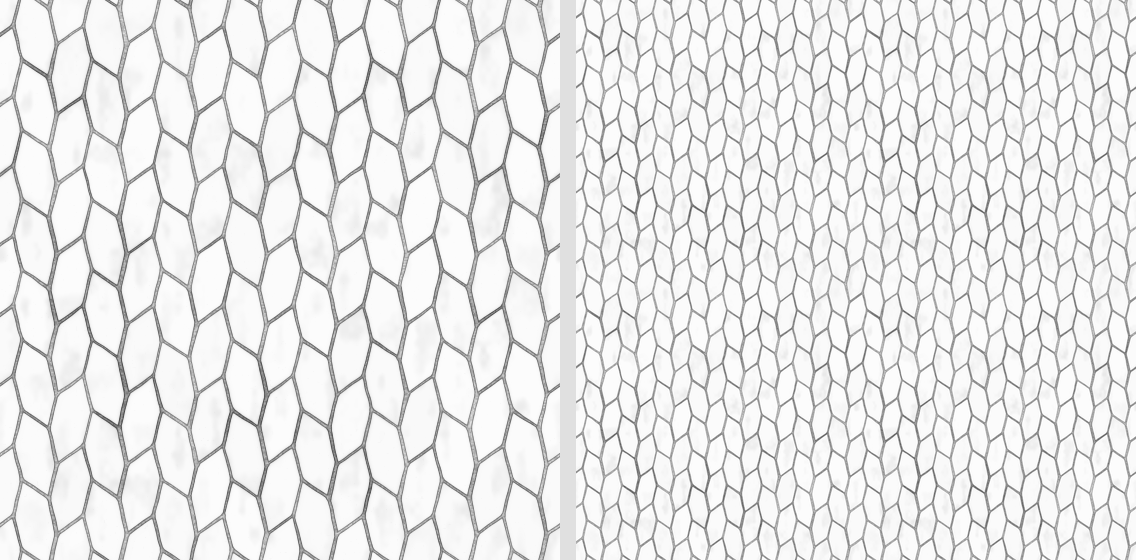
Left, the tile; right, the same tile 2 across and 2 down.
Reproduce this pattern procedurally as a Shadertoy shader.

```glsl
// White elongated hexagon tiles in interlocking columns, with speckled grey grout
#define REPEATS 8.0
#define WIDE_JOINT 0.030
#define SLIM_JOINT 0.022
#define WIDTH_VARIATION 0.55
#define WOBBLE 0.010
#define JOINT_CORE 0.71
#define JOINT_RIM 0.49
#define GRAIN 0.24
#define TILE_WHITE 0.990
#define SMUDGE 0.075

// Corners of the two tiles in one lattice cell
const vec2 A = vec2(0.3125, 0.146);
const vec2 B = vec2(0.700, -0.115);
const vec2 C = vec2(0.8125, 0.365);
const vec2 D = vec2(1.190, 0.635);

float hash(vec2 p) {
    return fract(sin(dot(p, vec2(127.1, 311.7))) * 43758.5453);
}

// Value noise that wraps after the given whole number of lattice steps
float noise(vec2 p, vec2 period) {
    vec2 i = floor(p), f = fract(p);
    f = f * f * (3.0 - 2.0 * f);
    vec2 a = mod(i, period), b = mod(i + 1.0, period);
    return mix(mix(hash(a), hash(vec2(b.x, a.y)), f.x),
               mix(hash(vec2(a.x, b.y)), hash(b), f.x), f.y);
}

float wrappedNoise(vec2 uv, vec2 period) {
    return noise(uv * period, period);
}

float smoothMin(float a, float b, float k) {
    float h = max(k - abs(a - b), 0.0) / k;
    return min(a, b) - h * h * k * 0.25;
}

// Triangle wave: 1 at whole numbers, -1 halfway between
float zigzag(float y) {
    return abs(fract(y) - 0.5) * 4.0 - 1.0;
}

// Column and row of the tile under p
vec2 tileId(vec2 p) {
    float k = floor(p.x - 0.251 - 0.061 * zigzag(p.y - A.y));
    float x = p.x - k;
    float right = step(0.756 + 0.056 * zigzag(p.y - C.y), x);
    float fall = A.y + (x - A.x) * (B.y - A.y) / (B.x - A.x);
    float rise = C.y + (x - C.x) * (D.y - C.y) / (D.x - C.x);
    float row = floor(p.y - mix(fall, rise, right));
    return mod(vec2(2.0 * k + right, row), vec2(2.0 * REPEATS, REPEATS));
}

// Signed distance to the joints (x) and a random tone of the nearest one (y)
vec2 joints(vec2 p) {
    vec2 from[6] = vec2[6](A, C, B, C, D, A + vec2(1, 0));
    vec2 to[6] = vec2[6](B, D, C, B + vec2(0, 1), A + vec2(1, 1), D);
    float dist = 1.0, tone = 0.0, total = 0.0;
    for (int i = 0; i < 6; i++) {
        vec2 middle = 0.5 * (from[i] + to[i]), along = to[i] - from[i];
        vec2 cell = floor(p - middle + 0.5);
        vec2 q = p - middle - cell;
        float t = clamp(dot(q, along) / dot(along, along), -0.5, 0.5);

        // Each joint tapers between two random widths
        vec2 key = mod(cell, REPEATS) + float(i) * vec2(17.0, 31.0);
        float taper = mix(hash(key + 3.7), hash(key + 9.2), t + 0.5) - 0.5;
        float halfWidth = (i == 2 || i == 3) ? WIDE_JOINT : SLIM_JOINT;
        float d = length(q - along * t) - halfWidth * (1.0 + WIDTH_VARIATION * taper);

        float weight = exp(-80.0 * d);
        tone += weight * hash(key + 5.1);
        total += weight;
        dist = smoothMin(dist, d, 0.022);
    }
    return vec2(dist, tone / total);
}

void mainImage(out vec4 fragColor, in vec2 fragCoord) {
    vec2 uv = fragCoord / iResolution.xy;
    vec2 wobble = vec2(wrappedNoise(uv, vec2(56)), wrappedNoise(uv + 0.37, vec2(56))) - 0.5;
    vec2 p = uv * REPEATS + WOBBLE * wobble;
    float soft = max(REPEATS / iResolution.y, 0.011);

    vec2 joint = joints(p);
    float grime = smoothstep(0.45, 0.85, wrappedNoise(uv, vec2(9, 7)));

    // Glazed tile: own shade, upright smudges, faint pits
    vec2 id = tileId(p);
    float own = hash(id + 2.3);
    vec2 smudgePeriod = vec2(44, 22);
    vec2 shift = floor(own * vec2(37.0, 91.0));
    float smudge = noise(uv * smudgePeriod + shift, smudgePeriod);
    smudge = smoothstep(0.52, 1.0, smudge * 0.8 + 0.2 * wrappedNoise(uv, vec2(110, 80)));
    float pits = smoothstep(0.88, 1.0, wrappedNoise(uv, vec2(300)));
    float tile = TILE_WHITE - 0.012 * own - SMUDGE * smudge * (0.3 + 0.7 * hash(id + 8.6));
    tile -= 0.025 * pits * wrappedNoise(uv, vec2(24));
    tile -= (0.04 + 0.06 * grime) * exp(-max(joint.x, 0.0) * 55.0);

    // Grout: light gritty core between dark rims
    float rim = smoothstep(-0.024, -0.005, joint.x);
    float grit = wrappedNoise(uv, vec2(400)) - 0.5;
    float grout = mix(JOINT_CORE, JOINT_RIM, rim) + GRAIN * grit * (1.0 - 0.6 * rim);
    grout += 0.14 * (joint.y - 0.5) - 0.10 * grime;

    float cover = 1.0 - smoothstep(-0.5 * soft, 0.7 * soft, joint.x);
    fragColor = vec4(vec3(clamp(mix(tile, grout, cover), 0.0, 1.0)), 1.0);
}
```
